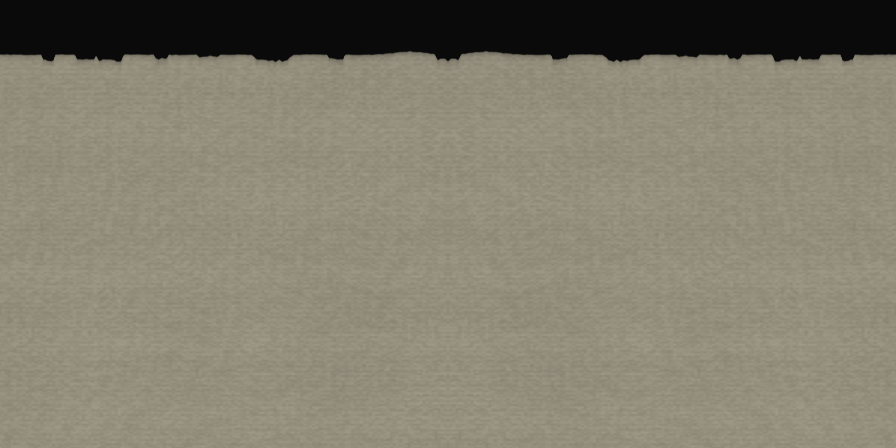
A WebGL 2 fragment shader for this texture:

```glsl
#version 300 es
precision highp float;
// Woven grey-beige sheet with a ragged upper border under a black band.
// The border is a mirrored height line: broad tears from a short list plus
// noise fringe. The cloth is layered value noise, faint bands and fine ribs.

uniform vec2 u_resolution;
out vec4 outColor;

const vec3 CLOTH = vec3(0.580, 0.557, 0.488);
const vec3 BLACK = vec3(0.038, 0.038, 0.038);
const float EDGE_HEIGHT = 0.878;    // mean border height, canvas height = 1
const float FRINGE = 0.007;         // height of the small ragged teeth
const float SHADOW_WIDTH = 0.007;   // soft dark rim below the border
const float SHADOW_DEPTH = 0.28;
const float GRAIN = 0.085;
const float MOTTLE = 0.035;
const float BANDING = 0.018;
const float RIBS = 0.012;
const float RIB_COUNT = 92.0;

// Tears: distance from the centre line, half width, depth
const int TEAR_COUNT = 8;
const vec3 TEARS[TEAR_COUNT] = vec3[](
  vec3(0.000, 0.032, 0.011), vec3(0.250, 0.021, 0.010),
  vec3(0.392, 0.048, 0.014), vec3(0.535, 0.029, 0.004),
  vec3(0.640, 0.018, 0.008), vec3(0.755, 0.035, 0.013),
  vec3(0.808, 0.026, 0.010), vec3(0.892, 0.017, 0.011));

float hash(vec2 p) {
  return fract(sin(dot(p, vec2(127.1, 311.7))) * 43758.55);
}

float noise(vec2 p) {
  vec2 i = floor(p), f = fract(p);
  f = f * f * (3.0 - 2.0 * f);
  return mix(mix(hash(i), hash(i + vec2(1, 0)), f.x),
             mix(hash(i + vec2(0, 1)), hash(i + vec2(1, 1)), f.x), f.y);
}

float fbm(vec2 p) {
  float sum = 0.0, amp = 0.5;
  for (int i = 0; i < 4; i++) {
    sum += amp * noise(p);
    p = p * 2.03 + 17.3;
    amp *= 0.5;
  }
  return sum;
}

// Height of the torn border at distance x from the centre line
float borderHeight(float x) {
  float tear = 0.0;
  for (int i = 0; i < TEAR_COUNT; i++) {
    float d = abs(x - TEARS[i].x) / TEARS[i].y;
    tear = max(tear, TEARS[i].z * (1.0 - smoothstep(0.65, 1.0, d)));
  }
  float teeth = noise(vec2(x * 130.0, 3.0)) - 0.5;
  float rough = smoothstep(0.0, 0.008, tear);
  float arch = 0.007 * exp(-pow((x - 0.085) / 0.045, 2.0));
  return EDGE_HEIGHT + arch - tear + teeth * FRINGE * mix(0.25, 1.0, rough);
}

// Brightness of the cloth around 1
float weave(vec2 p) {
  float fine = noise(p * vec2(150.0, 230.0)) - 0.5;
  float coarse = noise(p * vec2(75.0, 120.0) + 40.0) - 0.5;
  float mottle = fbm(p * vec2(5.0, 7.0) + 9.0) - 0.47;
  float bands = sin(p.y * 39.0 - 0.9) * 0.5 + noise(vec2(1.5, p.y * 26.0)) - 0.5;
  float columns = noise(vec2(p.x * 14.0, 6.5)) - 0.5;
  float ribs = sin(6.2832 * RIB_COUNT * p.y + 1.5 * coarse);
  return 1.0 + GRAIN * (fine + 0.5 * coarse) + MOTTLE * mottle
       + BANDING * (bands + 0.7 * columns) + RIBS * ribs;
}

void main() {
  vec2 p = gl_FragCoord.xy / u_resolution.y;
  p.x = abs(p.x - 0.5 * u_resolution.x / u_resolution.y);
  float pixel = 1.0 / u_resolution.y;

  // Cloth, darkened in a thin rim along the border
  float below = borderHeight(p.x) - p.y;
  float rim = exp(-max(below, 0.0) / SHADOW_WIDTH);
  vec3 cloth = CLOTH * weave(p) * (1.0 - SHADOW_DEPTH * rim);

  // Black band above
  float cover = smoothstep(-pixel, pixel, below);
  outColor = vec4(mix(BLACK, cloth, cover), 1.0);
}
```
